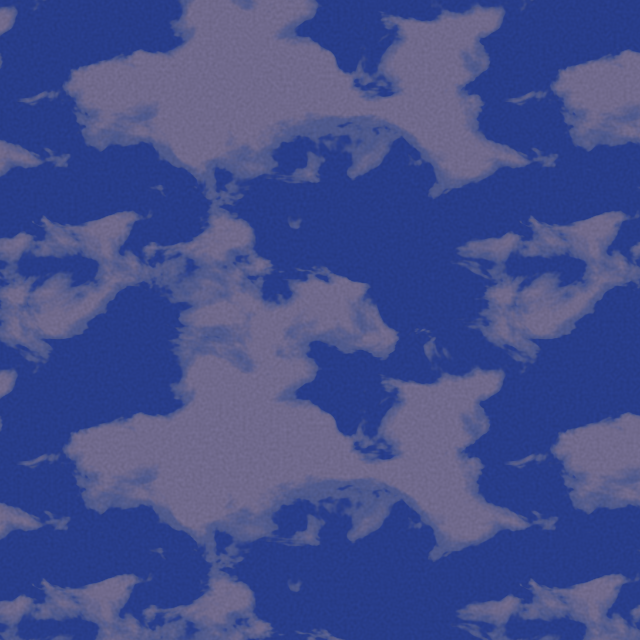
Reproduce this texture procedurally as a three.js fragment shader.

```glsl
// Ragged mauve clouds drifting over a deep blue sky, printed as a repeating tile.
varying vec2 vUv;

// Sineless hash: cell to a gradient with components in -1..1
vec2 hashGradient(vec2 cell) {
  vec3 h = fract(cell.xyx * vec3(0.1031, 0.1030, 0.0973));
  h += dot(h, h.yzx + 33.33);
  return fract((h.xx + h.yz) * h.zy) * 2.0 - 1.0;
}

float cornerSlope(vec2 cell, vec2 corner, vec2 f, float cells) {
  vec2 gradient = hashGradient(mod(cell + corner, cells) + cells * 1.7);
  return dot(gradient, f - corner);
}

// Gradient noise that repeats every unit, with a whole number of cells per unit
float tiledNoise(vec2 p, float cells) {
  p *= cells;
  vec2 cell = floor(p);
  vec2 f = p - cell;
  vec2 w = f * f * f * (f * (f * 6.0 - 15.0) + 10.0);
  float low = mix(cornerSlope(cell, vec2(0.0, 0.0), f, cells),
                  cornerSlope(cell, vec2(1.0, 0.0), f, cells), w.x);
  float high = mix(cornerSlope(cell, vec2(0.0, 1.0), f, cells),
                   cornerSlope(cell, vec2(1.0, 1.0), f, cells), w.x);
  return mix(low, high, w.y);
}

// Layered noise; a higher gain gives more ragged shapes
float cloudDensity(vec2 p, float gain) {
  float density = 0.0;
  float amplitude = 1.0;
  float cells = 3.0;
  for (int octave = 0; octave < 6; octave++) {
    density += amplitude * tiledNoise(p, cells);
    p += vec2(0.37, 0.23);
    amplitude *= gain;
    cells *= 2.0;
  }
  return density;
}

void main() {
  vec3 sky = vec3(0.155, 0.237, 0.54);
  vec3 haze = vec3(0.29, 0.34, 0.55);
  vec3 mauve = vec3(0.435, 0.412, 0.55);

  // Wide tile, gently warped so that the outlines curl
  vec2 p = vUv / vec2(0.762, 0.567);
  vec2 warp = vec2(tiledNoise(p + 0.31, 7.0), tiledNoise(p + 0.67, 7.0));
  p += 0.07 * warp;

  // Crisp ragged edge, then a softer body shaded from above
  float density = cloudDensity(p, 0.55);
  float shadow = cloudDensity(p + vec2(0.0, 0.05), 0.4) - cloudDensity(p, 0.4);
  float edge = smoothstep(-0.06, 0.035, density);
  float body = smoothstep(0.0, 0.21, density - 0.4 * shadow);
  float cover = edge * (0.55 + 0.45 * body);

  vec3 color = mix(sky, haze, smoothstep(0.0, 0.5, cover));
  color = mix(color, mauve, clamp((cover - 0.5) * 2.0, 0.0, 1.0));

  // Faint paper grain
  color *= 1.0 + 0.1 * tiledNoise(vUv, 190.0);
  gl_FragColor = vec4(color, 1.0);
}
```
